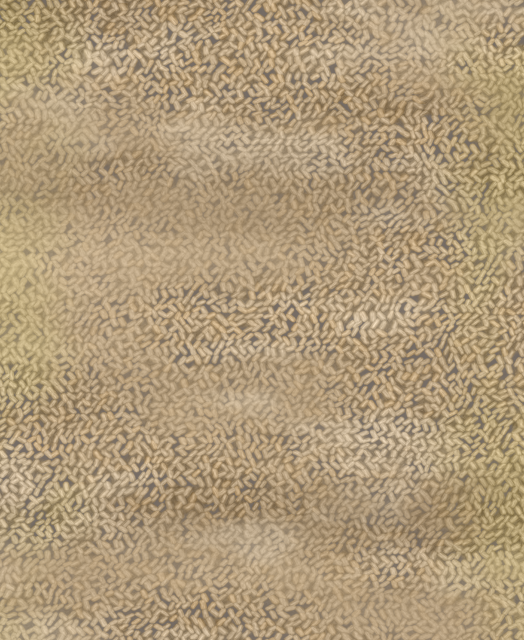
Give the GLSL for this texture, as a Shadertoy shader.

```glsl
// Worn woven wool rug: short leaning strands packed in rows, with fibre detail,
// blue-grey gaps, soft horizontal bands of wear and yellowed side borders.
// Each strand is a jittered capsule; the highest one at a point is shaded.
#define STITCHES 76.0      // strands per canvas height, horizontally
#define ROWS 88.0          // strand rows per canvas height
#define RELIEF 0.25        // light to dark range over a strand
#define FIBRE 0.13         // strength of the fine hairs
#define BAND 0.17          // strength of the horizontal bands
#define TAN vec3(0.725, 0.635, 0.508)
#define HONEY vec3(0.705, 0.590, 0.425)
#define PALE vec3(0.795, 0.720, 0.610)
#define STRAW vec3(0.735, 0.660, 0.475)
#define GAP vec3(0.445, 0.415, 0.400)

float hash(vec2 p) {
    vec3 q = fract(p.xyx * 0.1031);
    q += dot(q, q.yzx + 33.33);
    return fract((q.x + q.y) * q.z);
}

float noise(vec2 p) {
    vec2 i = floor(p), f = fract(p);
    f = f * f * (3.0 - 2.0 * f);
    return mix(mix(hash(i), hash(i + vec2(1, 0)), f.x),
               mix(hash(i + vec2(0, 1)), hash(i + vec2(1, 1)), f.x), f.y);
}

float fbm(vec2 p) {
    float sum = 0.0, amp = 0.53;
    for (int k = 0; k < 4; k++) {
        sum += amp * noise(p);
        p = p * 2.03 + 17.7;
        amp *= 0.5;
    }
    return sum;
}

// Returns height, random tint, and the position along and across the top strand
vec4 weave(vec2 g) {
    vec4 top = vec4(-1.0, 0.0, 0.0, 0.0);
    for (int j = -1; j <= 1; j++)
    for (int i = -1; i <= 1; i++) {
        vec2 cell = floor(g) + vec2(i, j);
        float odd = mod(cell.y, 2.0);
        float rnd = hash(cell + 71.0);
        vec2 jitter = vec2(hash(cell + 11.0), hash(cell + 37.0)) - 0.5;
        vec2 d = g - cell - 0.5 - 0.4 * jitter;
        d.x -= 0.3 * (odd - 0.5);
        float lean = mix(0.85, 2.15, step(0.72, rnd + 0.25 * odd));
        lean += 0.7 * (hash(cell + 53.0) - 0.5);
        vec2 dir = vec2(cos(lean), sin(lean));
        float along = dot(d, dir), across = dot(d, vec2(-dir.y, dir.x));
        float dist = length(vec2(max(abs(along) - 0.34, 0.0), across));
        float h = 1.0 - dist / 0.46 + 0.22 * (rnd - 0.5);
        if (h > top.x) top = vec4(h, hash(cell + 5.0), along, across);
    }
    return top;
}

vec3 rug(vec2 uv, float aspect) {
    // Broad wear: bands, pale patches, yellowed borders
    float band = fbm(vec2(uv.x * 1.6, uv.y * 10.0) + 3.0) - 0.5;
    float patches = fbm(uv * vec2(5.0, 12.0) + 40.0);
    float clarity = smoothstep(0.28, 0.68, fbm(uv * vec2(3.0, 8.0) + 80.0));
    float side = abs(uv.x / aspect - 0.5) * 2.0;
    float border = smoothstep(0.6, 0.95, side + 0.3 * (patches - 0.5));

    // Strands, on slightly wavy rows
    vec2 wave = vec2(noise(uv * 19.0), noise(uv * 15.0 + 9.0)) - 0.5;
    vec4 strand = weave((uv + 0.012 * wave) * vec2(STITCHES, ROWS));
    float body = smoothstep(-0.1, 1.0, strand.x);
    float hairs = noise(vec2(strand.z * 2.5, strand.w * 9.0) + strand.y * 90.0);
    float grit = noise(uv * 430.0);

    // Wool colour
    vec3 wool = mix(TAN, HONEY, smoothstep(0.5, 1.0, strand.y) * (0.3 + 0.5 * clarity));
    wool = mix(wool, PALE, 0.75 * smoothstep(0.52, 0.76, patches));
    float yellowing = smoothstep(0.3, 0.65, fbm(uv * 4.0 + 21.0));
    wool = mix(wool, STRAW, border * yellowing * 0.85);
    wool += BAND * band * vec3(1.0, 1.0, 0.95);

    // Relief, hairs and shadowed gaps
    float depth = mix(0.4, 1.0, clarity);
    float light = RELIEF * (body - 0.72) + FIBRE * (hairs - 0.5);
    light += 0.07 * (strand.y - 0.5);
    wool += depth * light * vec3(1.0, 1.0, 1.03) + 0.05 * (grit - 0.5);
    float hole = smoothstep(0.42, 0.05, strand.x);
    hole *= depth * (0.2 + 0.7 * smoothstep(0.4, 0.75, noise(uv * 48.0)));
    return mix(wool, GAP, hole);
}

void mainImage(out vec4 fragColor, in vec2 fragCoord) {
    float aspect = iResolution.x / iResolution.y;
    vec3 color = vec3(0.0);
    // Four samples per pixel smooth the strand edges
    for (int s = 0; s < 4; s++) {
        vec2 offset = vec2(s % 2, s / 2) * 0.5 - 0.25;
        color += rug((fragCoord + offset) / iResolution.y, aspect);
    }
    fragColor = vec4(color * 0.25, 1.0);
}
```
